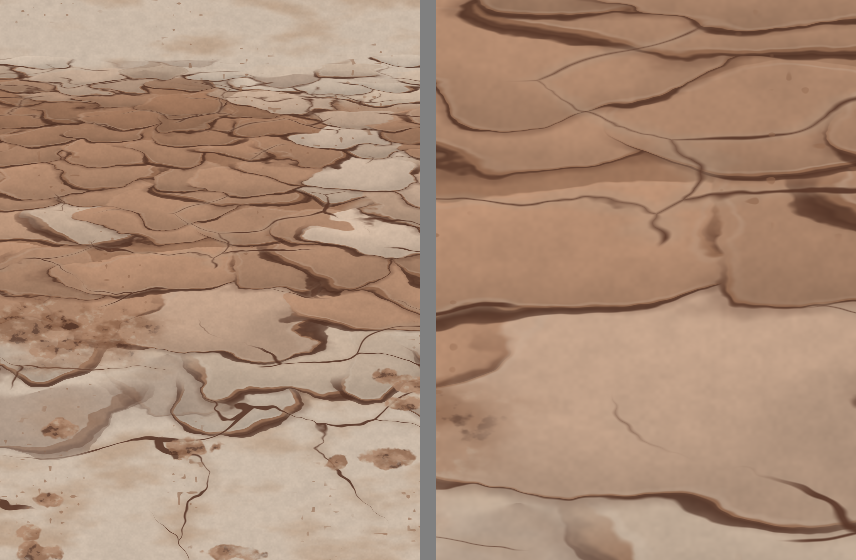
Left: the whole. Right: its middle third, enlarged.
A Shadertoy shader for this texture:

```glsl
// Sun-baked mud flat in perspective: curled clay plates between pale cracked ground.
const float HORIZON = 1.3;
const vec2 GROUND_SCALE = vec2(4.9, 8.8);
const vec3 PALE  = vec3(0.80, 0.73, 0.66);
const vec3 TAN   = vec3(0.72, 0.62, 0.53);
const vec3 CLAY  = vec3(0.68, 0.525, 0.42);
const vec3 BROWN = vec3(0.56, 0.40, 0.30);
const vec3 DARK  = vec3(0.31, 0.19, 0.14);

vec2 hash22(vec2 p) {
    vec3 h = fract(p.xyx * vec3(0.1031, 0.1030, 0.0973));
    h += dot(h, h.yzx + 33.33);
    return fract((h.xx + h.yz) * h.zy);
}

float noise(vec2 p) {
    vec2 i = floor(p), f = fract(p);
    f = f * f * (3.0 - 2.0 * f);
    float low = mix(hash22(i).x, hash22(i + vec2(1, 0)).x, f.x);
    float high = mix(hash22(i + vec2(0, 1)).x, hash22(i + vec2(1, 1)).x, f.x);
    return mix(low, high, f.y);
}

float fbm(vec2 p) {
    float sum = 0.0, amp = 0.53;
    for (int i = 0; i < 4; i++) {
        sum += amp * noise(p);
        p = mat2(1.6, 1.2, -1.2, 1.6) * p + 5.7;
        amp *= 0.5;
    }
    return sum;
}

// Perspective between the canvas and the ground plane
vec2 toGround(vec2 p) {
    return vec2((p.x - 0.375) * GROUND_SCALE.x, GROUND_SCALE.y) / (HORIZON - p.y);
}

vec2 toCanvas(vec2 g) {
    float depth = GROUND_SCALE.y / g.y;
    return vec2(g.x * depth / GROUND_SCALE.x + 0.375, HORIZON - depth);
}

// Share of damp brown clay at a canvas position
float clayAmount(vec2 p) {
    float n = noise(p * vec2(6.0, 17.0) + 3.0) - 0.5;
    float farEdge = 0.845 - 0.05 * smoothstep(0.3, 0.7, p.x);
    float band = smoothstep(-0.02, 0.02, farEdge - p.y + 0.05 * n)
               * smoothstep(-0.02, 0.03, p.y - 0.45 + 0.08 * n);
    float dryPatch = smoothstep(0.7, 0.8, noise(p * vec2(4.0, 13.0) + 8.3));
    float dryRight = smoothstep(0.2, 0.12, length((p - vec2(0.68, 0.67)) * vec2(1.0, 6.0)));
    return band * (1.0 - 0.8 * max(dryPatch, dryRight));
}

// One upturned plate: cast shadow, bowl, pale rim and thick front wall
vec3 drawPlate(vec3 col, vec2 g, vec2 id, float rough, float ragged, float soft) {
    vec2 rnd = hash22(id), size = hash22(id + 31.0);
    vec2 centre = id + 0.5 + 0.7 * (rnd - 0.5);
    vec2 home = toCanvas(centre);
    float curl = smoothstep(0.2, 0.42, home.y) * smoothstep(0.92, 0.84, home.y);
    float lift = smoothstep(0.0, 0.2, curl - 0.75 * size.y);
    vec2 q = g - centre;
    q.y += 0.35 * (rnd.y - 0.5) * q.x;
    q /= mix(vec2(0.5, 0.5), vec2(1.05, 0.9), size);
    float r = length(q), a = atan(q.y, q.x);
    float d = r - 1.0 + rough + 0.1 * sin(3.0 * a + 6.28 * rnd.x) + 0.06 * sin(5.0 * a + 6.28 * rnd.y);
    float front = smoothstep(0.2, -0.4, q.y / max(r, 0.01) + 0.9 * (rnd.x - 0.5));
    float clay = clayAmount(home);
    float wallSize = (0.03 + 0.13 * rnd.y) * (0.15 + 1.6 * ragged);

    // Crisp broken contact shadow below a faint wide one
    float reach = 0.12 * smoothstep(0.3, 0.75, ragged);
    float shadow = 0.3 * smoothstep(0.16, 0.0, d) + 0.6 * smoothstep(reach + soft, reach - soft, d);
    col = mix(col, DARK, lift * front * shadow);

    vec3 top = mix(mix(PALE, TAN, 0.6 * rnd.x), mix(CLAY, BROWN, 0.6 * smoothstep(0.68, 0.8, home.y)), clay);
    top *= 1.0 + 0.1 * (size.x - 0.5) + 0.05 * q.y - 0.06 * front * smoothstep(0.4, 0.95, r);
    float rim = smoothstep(0.03 + soft, 0.0, abs(d + wallSize + 0.025));
    top = mix(top, mix(PALE, CLAY, 0.5 * clay), 0.45 * rim * ragged);
    vec3 wall = mix(BROWN, DARK, 0.8 * smoothstep(-0.65, -0.25, d / wallSize));
    top = mix(top, wall, 0.9 * front * smoothstep(-soft, soft, d + wallSize));
    return mix(col, top, lift * smoothstep(soft, -soft, d));
}

// Distance to the nearest border between jittered cells
float crackDistance(vec2 p) {
    vec2 cell = floor(p), nearest = vec2(9.0);
    for (int k = 0; k < 9; k++) {
        vec2 id = cell + vec2(k % 3 - 1, k / 3 - 1);
        vec2 v = id + hash22(id + 9.0) - p;
        if (dot(v, v) < dot(nearest, nearest)) nearest = v;
    }
    float d = 9.0;
    for (int k = 0; k < 25; k++) {
        vec2 id = cell + vec2(k % 5 - 2, k / 5 - 2);
        vec2 v = id + hash22(id + 9.0) - p, gap = v - nearest;
        if (dot(gap, gap) > 0.0001) d = min(d, dot(0.5 * (v + nearest), normalize(gap)));
    }
    return d;
}

void mainImage(out vec4 fragColor, in vec2 fragCoord) {
    vec2 p = fragCoord / iResolution.y;
    vec2 g = toGround(p);
    float depth = HORIZON - p.y;
    float soft = max(0.0013, 0.6 / iResolution.y) * GROUND_SCALE.y / (depth * depth);
    float mottle = fbm(p * vec2(9.0, 24.0));
    float crumbs = fbm(p * vec2(80.0, 120.0));

    // Base ground with faint drifts
    vec3 col = mix(PALE, TAN, smoothstep(0.42, 0.8, mottle));
    col = mix(col, mix(CLAY, BROWN, mottle), clayAmount(p));

    // Plates, painted from near to far so that far ones overlap
    vec2 warped = g + 0.45 * (vec2(noise(g * 1.7), noise(g * 1.7 + 17.0)) - 0.5);
    float rough = 0.35 * (fbm(g * 3.2) - 0.5);
    float ragged = noise(g * 2.6 + 40.0);
    for (int k = 0; k < 25; k++)
        col = drawPlate(col, warped, floor(warped) + vec2(k % 5 - 2, k / 5 - 2), rough, ragged, soft);

    // Thin broken cracks, plentiful in dry ground and rare between plates
    float crack = crackDistance(warped * vec2(0.55, 0.85) + 0.2 * fbm(g * 2.5));
    float dry = max(smoothstep(0.46, 0.38, p.y), smoothstep(0.76, 0.8, p.y)) * smoothstep(0.91, 0.85, p.y);
    float open = smoothstep(0.0, 0.15, noise(g * 1.2 + 4.0) - mix(0.55, 0.4, dry)) * smoothstep(0.91, 0.85, p.y);
    float width = 0.03 * ragged * ragged * open;
    float line = smoothstep(width + 0.5 * soft, width - 0.5 * soft, crack);
    col = mix(col, TAN * 0.94, 0.35 * open * smoothstep(0.07, 0.0, crack));
    col = mix(col, DARK * 1.1, 0.9 * open * line);

    // Rubble: one broad drift and scattered clods
    float rubble = smoothstep(0.27, 0.1, length((p - vec2(0.1, 0.41)) * vec2(1.0, 3.4)) + 0.3 * (mottle - 0.5));
    for (int k = 0; k < 13; k++) {
        vec2 rnd = hash22(vec2(k, 5.0)), size = hash22(vec2(k, 23.0));
        vec2 q = (p - rnd * vec2(0.75, 0.39)) / mix(vec2(0.025, 0.012), vec2(0.075, 0.022), size);
        rubble = max(rubble, smoothstep(1.1, 0.85, length(q) + 1.5 * (fbm(p * 38.0) - 0.4)));
    }
    float clump = fbm(p * vec2(32.0, 55.0));
    vec3 clod = mix(BROWN, mix(CLAY, TAN, smoothstep(0.5, 0.75, crumbs)), smoothstep(0.35, 0.6, clump));
    clod = mix(clod, DARK, 0.8 * smoothstep(0.4, 0.3, 0.5 * (crumbs + clump)));
    col = mix(col, clod, 0.85 * rubble * smoothstep(0.2, 0.45, mottle + 0.3 * crumbs));

    // Small specks, surface stains and fine grain
    float speck = smoothstep(0.87, 0.94, noise(p * vec2(100.0, 150.0))) * smoothstep(0.55, 0.75, noise(p * 9.0));
    col = mix(col, BROWN, 0.6 * speck);
    col *= 1.0 + 0.08 * (mottle - 0.5) + 0.07 * (crumbs - 0.5) + 0.03 * (noise(p * 330.0) - 0.5);
    fragColor = vec4(clamp(col, 0.0, 1.0), 1.0);
}
```
